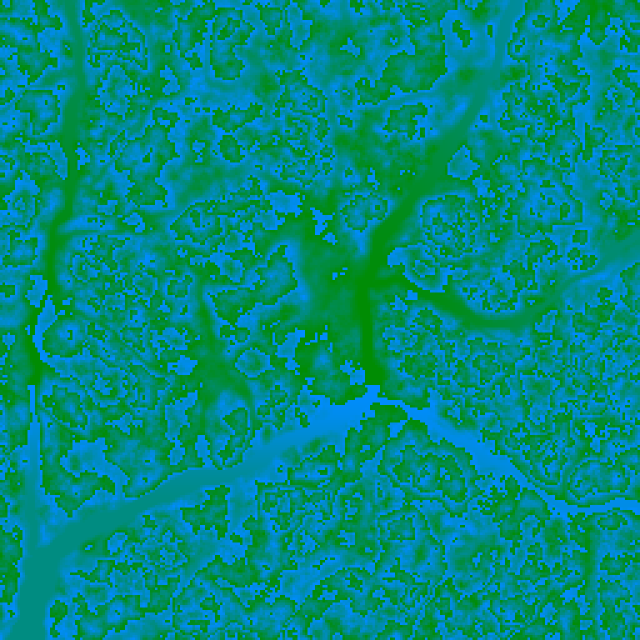
Reproduce this texture map procedurally as a Shadertoy shader.

```glsl
// Terrain height map shown as a wrapping green-to-blue ramp: each full step of
// height jumps back to green. Gradient-noise hills are flattened along winding
// rivers and creeks, then sampled on a coarse grid with antialiased cell edges.

const vec3  LOW_COLOR    = vec3(0.0, 0.55, 0.01);
const vec3  HIGH_COLOR   = vec3(0.0, 0.55, 1.0);
const float CELLS        = 256.0;  // grid cells per canvas height
const int   OCTAVES      = 5;
const float HILL_FREQ    = 10.0;
const float HILL_GAIN    = 0.62;
const float HILL_HEIGHT  = 2.9;    // in full colour ramps
const float HILL_RISE    = 0.6;    // mean height above the water
const float BANK_WIDTH   = 0.016;
const float CREEK_FREQ   = 5.0;
const float CREEK_BED    = 0.002;
const float CREEK_BANK   = 0.008;
const float STREAM_WIDTH = 0.005;
const float MEANDER      = 0.04;

vec2 hash2(vec2 p) {
    vec3 q = fract(p.xyx * vec3(0.1031, 0.1030, 0.0973));
    q += dot(q, q.yzx + 33.33);
    return fract((q.xx + q.yz) * q.zy);
}

float cornerSlope(vec2 cell, vec2 corner, vec2 f) {
    return dot(2.0 * hash2(cell + corner) - 1.0, f - corner);
}

float gradientNoise(vec2 p) {
    vec2 i = floor(p), f = p - i;
    vec2 u = f * f * f * (f * (f * 6.0 - 15.0) + 10.0);
    float bottom = mix(cornerSlope(i, vec2(0, 0), f), cornerSlope(i, vec2(1, 0), f), u.x);
    float top    = mix(cornerSlope(i, vec2(0, 1), f), cornerSlope(i, vec2(1, 1), f), u.x);
    return mix(bottom, top, u.y);
}

vec2 noisePair(vec2 p) {
    return vec2(gradientNoise(p + 3.7), gradientNoise(p + 71.2));
}

float hills(vec2 p) {
    const mat2 TURN = mat2(0.8, 0.6, -0.6, 0.8);
    float sum = 0.0, amp = 1.0;
    p = p * HILL_FREQ + 40.0;
    for (int i = 0; i < OCTAVES; i++) {
        sum += amp * gradientNoise(p);
        p = TURN * p * 2.0 + 17.3;
        amp *= HILL_GAIN;
    }
    return sum;
}

// Course of the main river, from lower left to upper right
float riverX(float y) {
    return 0.05 + 0.52 * smoothstep(0.1, 0.4, y) + 0.25 * smoothstep(0.5, 1.05, y);
}

// Distance to the nearest river bank, zero on the water
float bankDistance(vec2 p) {
    float slope = (riverX(p.y + 0.01) - riverX(p.y - 0.01)) / 0.02;
    float river = abs(p.x - riverX(p.y)) * inversesqrt(1.0 + slope * slope);
    river -= mix(0.02, 0.009, smoothstep(0.1, 0.4, p.y));

    float eastY  = 0.56 - 0.06 * smoothstep(0.6, 0.78, p.x) + 0.13 * smoothstep(0.78, 1.05, p.x);
    float southY = 0.37 - 0.16 * smoothstep(0.58, 0.9, p.x);
    float westX  = 0.05 + 0.06 * smoothstep(0.45, 0.7, p.y);
    float beforeFork = max(0.57 - p.x, 0.0);
    float east  = length(vec2(p.y - eastY, beforeFork));
    float south = length(vec2(p.y - southY, beforeFork));
    float west  = length(vec2(p.x - westX, max(0.15 - p.y, 0.0)));
    float streams = min(east, min(south, west)) - STREAM_WIDTH;
    return max(min(river, streams), 0.0);
}

// Water level climbs upstream
float waterLevel(vec2 p) {
    return 0.5 + 0.5 * smoothstep(0.2, 0.4, p.y) + 0.35 * smoothstep(0.5, 1.0, p.y)
         + 0.4 * smoothstep(0.6, 0.95, p.x);
}

float terrain(vec2 p) {
    vec2 bend = noisePair(p * 7.0) + 0.45 * noisePair(p * 18.0) + 0.2 * noisePair(p * 45.0);
    vec2 q = p + MEANDER * bend;

    float valley = 1.0 - exp(-bankDistance(q) / BANK_WIDTH);
    float creek = abs(gradientNoise(q * CREEK_FREQ + 21.4)) / CREEK_FREQ;
    creek = max(creek - CREEK_BED, 0.0);
    valley *= mix(0.25, 1.0, 1.0 - exp(-creek / CREEK_BANK));

    // Rugged and gentle regions alternate
    float ruggedness = 1.0 + 0.8 * gradientNoise(p * 5.0 + 88.0);
    return waterLevel(p) + valley * (HILL_RISE + HILL_HEIGHT * ruggedness * hills(p));
}

vec3 cellColor(vec2 cell) {
    return mix(LOW_COLOR, HIGH_COLOR, fract(terrain((cell + 0.5) / CELLS)));
}

void mainImage(out vec4 fragColor, in vec2 fragCoord) {
    vec2 grid = fragCoord / iResolution.y * CELLS - 0.5;
    vec2 cell = floor(grid);

    // Blend neighbouring cells only across one pixel
    float pixel = CELLS / iResolution.y;
    vec2 blend = clamp((grid - cell - 0.5) / pixel + 0.5, 0.0, 1.0);
    vec3 bottom = mix(cellColor(cell), cellColor(cell + vec2(1, 0)), blend.x);
    vec3 top    = mix(cellColor(cell + vec2(0, 1)), cellColor(cell + vec2(1, 1)), blend.x);
    fragColor = vec4(mix(bottom, top, blend.y), 1.0);
}
```
